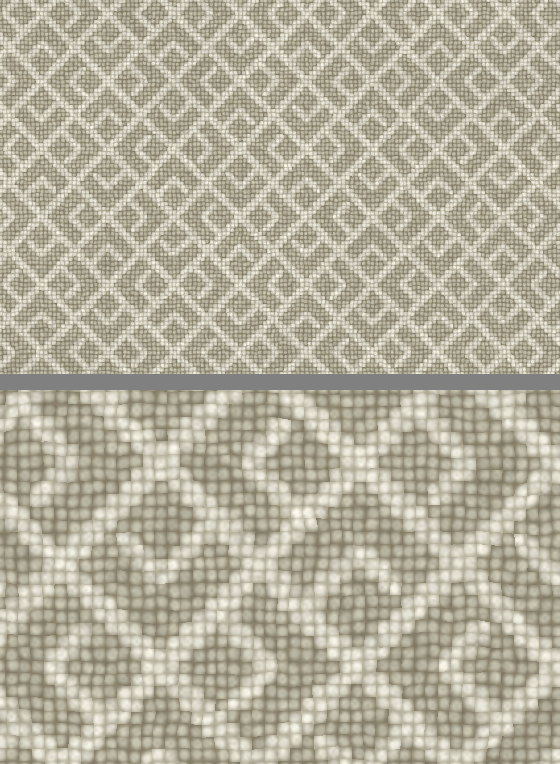
Top: the whole. Bottom: its middle third, enlarged.
Write a WebGL 2 fragment shader that draws this texture.

```glsl
#version 300 es
precision highp float;
// Looped wool carpet: cream diamond trellis with a pinwheel of square hooks on sage grey.

uniform vec2 u_resolution;
out vec4 fragColor;

// Lengths in canvas heights.
const vec2 PERIOD = vec2(0.1766, 0.1812);   // distance between equal crossings
const vec2 ANCHOR = vec2(0.8184, 0.6016);   // a crossing with hooks left and right
const float KNOTS_PER_REPEAT = 16.0;

// In units of one diamond side.
const float TRELLIS_HALF = 0.076;
const float HOOK_HALF = 0.066;
const float HOOK_SIZE = 0.5625;
const float HOOK_GAP = 0.2;

const vec3 CREAM_TOP = vec3(0.91, 0.90, 0.85);
const vec3 CREAM_SHADE = vec3(0.69, 0.67, 0.59);
const vec3 SAGE_TOP = vec3(0.745, 0.735, 0.66);
const vec3 SAGE_SHADE = vec3(0.52, 0.49, 0.405);

float hash(vec2 p) {
    vec3 q = fract(p.xyx * vec3(0.1031, 0.1030, 0.0973));
    q += dot(q, q.yzx + 33.33);
    return fract((q.x + q.y) * q.z);
}

float valueNoise(vec2 p) {
    vec2 cell = floor(p);
    vec2 f = fract(p);
    f = f * f * (3.0 - 2.0 * f);
    float low = mix(hash(cell), hash(cell + vec2(1.0, 0.0)), f.x);
    float high = mix(hash(cell + vec2(0.0, 1.0)), hash(cell + 1.0), f.x);
    return mix(low, high, f.y);
}

float segmentDistance(vec2 p, vec2 a, vec2 b) {
    vec2 ab = b - a;
    return length(p - a - ab * clamp(dot(p - a, ab) / dot(ab, ab), 0.0, 1.0));
}

// Direction from a diamond's centre to the corner that holds its small square.
vec2 hookCorner(vec2 diamond, vec2 centre) {
    bool sideways = mod(diamond.x - diamond.y, 2.0) > 0.5;
    vec2 crossing = floor(centre + 0.25);
    bool evenCrossing = mod(crossing.x + crossing.y, 2.0) < 0.5;
    if (sideways) return vec2(evenCrossing ? -1.0 : 1.0, 0.0);
    return vec2(0.0, evenCrossing ? 1.0 : -1.0);
}

// Signed distance to the cream lines; u has hooked crossings at whole numbers.
float patternDistance(vec2 u) {
    vec2 diagonal = vec2(u.x + u.y, u.y - u.x);
    vec2 diamond = floor(diagonal);
    vec2 edge = 0.5 - abs(fract(diagonal) - 0.5);
    float trellis = min(edge.x, edge.y) - TRELLIS_HALF;

    // Turn the diamond so that the corner of its small square is the origin.
    vec2 centre = 0.5 * vec2(diamond.x - diamond.y, diamond.x + diamond.y + 1.0);
    vec2 up = -hookCorner(diamond, centre);
    vec2 right = vec2(up.y, -up.x);
    float rise = dot(u - centre, up);
    float side = dot(u - centre, right);
    vec2 q = vec2(rise + side, rise - side) + 0.5;

    // One arm meets the trellis, the other stops just short of it.
    vec2 apex = vec2(HOOK_SIZE);
    float closedArm = segmentDistance(q, vec2(0.0, HOOK_SIZE), apex);
    float openArm = segmentDistance(q, vec2(HOOK_SIZE, HOOK_GAP), apex);
    return min(trellis, min(closedArm, openArm) - HOOK_HALF);
}

void main() {
    vec2 p = gl_FragCoord.xy / u_resolution.y;

    // Slight unevenness of the weave.
    vec2 drift = vec2(valueNoise(p * 9.0), valueNoise(p * 9.0 + 40.0)) - 0.5;
    vec2 ripple = vec2(valueNoise(p * 50.0), valueNoise(p * 50.0 + 80.0)) - 0.5;
    vec2 woven = p + 0.004 * drift + 0.003 * ripple;

    // Loops sit in rows and columns, with one loop on each crossing.
    vec2 repeat = (woven - ANCHOR) / PERIOD;
    vec2 grid = repeat * KNOTS_PER_REPEAT + 0.5;
    vec2 knot = floor(grid);
    vec2 local = fract(grid) - 0.5;
    vec2 jitter = vec2(hash(knot + 307.0), hash(knot + 571.0)) - 0.5;

    // Colour partly follows the loops, so line edges look knotted.
    float d = patternDistance(repeat - 0.5 * local / KNOTS_PER_REPEAT);
    float cream = 1.0 - smoothstep(-0.03, 0.025, d);

    // Rounded loops with dark gaps between them.
    float radius = length(local + 0.24 * jitter);
    float loopLight = 1.0 - smoothstep(0.16, 0.70, radius);
    loopLight *= 0.84 + 0.26 * hash(knot + 419.0);
    vec3 colour = mix(mix(SAGE_SHADE, SAGE_TOP, loopLight),
                      mix(CREAM_SHADE, CREAM_TOP, loopLight), cream);

    // Tone of single loops, fibre grain and broad wear.
    float tone = 0.07 * (hash(knot + 200.0) - 0.5);
    float grain = 0.10 * (valueNoise(p * 330.0) - 0.5);
    float wear = 0.03 * (valueNoise(p * 4.0 + 11.0) - 0.5);
    colour *= 1.0 + tone + grain + wear;
    fragColor = vec4(clamp(colour, 0.0, 1.0), 1.0);
}
```
